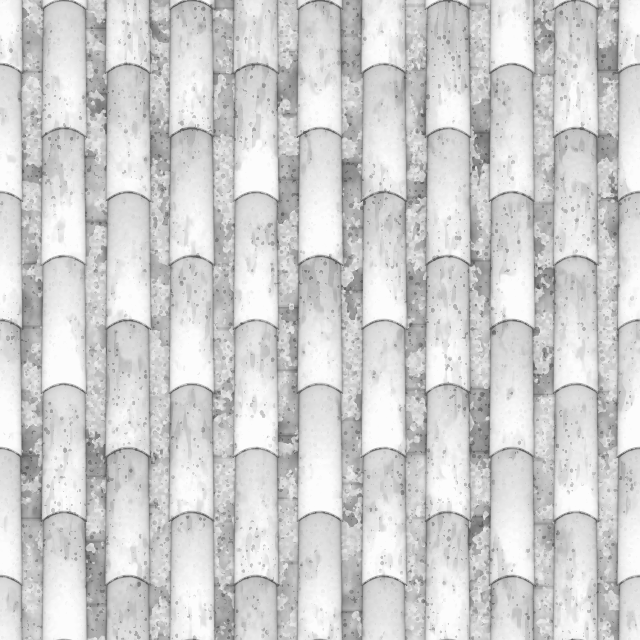
Reproduce this texture map procedurally as a WebGL 2 fragment shader.

```glsl
#version 300 es
precision highp float;

uniform vec2 u_resolution;
out vec4 fragColor;

vec2 hash2(vec2 p) {
  vec3 q = fract(p.xyx * vec3(0.1031, 0.1030, 0.0973));
  q += dot(q, q.yzx + 33.33);
  return fract((q.xx + q.yz) * q.zy);
}

// Wrapping cellular noise: x = blended cell value, y = distance to a spot of random size
vec2 cells(vec2 uv, vec2 count) {
  vec2 p = uv * count;
  vec2 home = floor(p);
  float sum = 0.0, total = 0.0, spot = 1.0;
  for (int j = -1; j <= 1; j++) {
    for (int i = -1; i <= 1; i++) {
      vec2 cell = home + vec2(i, j);
      vec2 id = mod(cell, count) + count;
      vec2 jitter = hash2(id);
      float value = hash2(id + 17.0).x;
      float d = length(cell + 0.15 + 0.7 * jitter - p);
      float weight = exp(-6.0 * d * d);
      sum += weight * value;
      total += weight;
      spot = min(spot, d - 0.4 * value * value);
    }
  }
  return vec2(sum / total, spot);
}

float mottling(vec2 uv, vec2 count) {
  float sum = 0.0, total = 0.0, gain = 1.0;
  for (int k = 0; k < 4; k++) {
    sum += gain * cells(uv, count).x;
    total += gain;
    gain *= 0.72;
    count *= 2.0;
  }
  return sum / total;
}

// Flat pan tiles in the channels, crusted with pale lichen
float channelTone(vec2 uv, float grain) {
  float lane = floor(uv.x * 10.0);
  float v = uv.y * 10.0 + hash2(vec2(lane, 5.0)).x;
  float t = fract(v);
  float tint = hash2(vec2(lane, mod(floor(v), 10.0)) + 40.0).x;
  float tone = 0.62 + 0.15 * tint + 0.5 * (mottling(uv, vec2(20.0, 14.0)) - 0.5);
  tone -= 0.09 * (1.0 - smoothstep(0.01, 0.045, min(t, 1.0 - t)));
  float crust = mottling(uv + 0.37, vec2(28.0, 24.0));
  tone = mix(tone, 0.87 + 0.16 * (grain - 0.5), 0.9 * smoothstep(0.48, 0.56, crust));
  float pits = 1.0 - smoothstep(-0.05, 0.12, cells(uv, vec2(110.0)).y);
  return tone - 0.16 * pits * smoothstep(0.4, 0.6, grain);
}

void main() {
  vec2 uv = gl_FragCoord.xy / u_resolution;
  float pixel = 10.0 / u_resolution.x;
  float grain = cells(uv, vec2(190.0)).x;
  float wear = mottling(uv + 0.13, vec2(16.0, 10.0));

  // Ten columns of five barrel tiles, alternate columns shifted by half a tile
  float column = floor(uv.x * 10.0 + 0.5);
  float x = uv.x * 10.0 - column;
  float bow = 0.07 * min(x * x / 0.116, 1.2);
  float v = uv.y * 5.0 + 0.5 * (1.0 - mod(column, 2.0)) + bow;
  float t = fract(v);
  vec2 tile = hash2(vec2(mod(column, 10.0), mod(floor(v), 5.0)) + 11.0);
  x += 0.02 * (tile.x - 0.5) + 0.012 * (wear - 0.5);
  float halfWidth = mix(0.352, 0.328, t);
  float across = min(abs(x) / halfWidth, 1.0);
  float inside = halfWidth - abs(x);

  // Rounded body, bright at its lower lip and greyer toward the top
  float body = mix(0.99, 0.865, smoothstep(0.1, 0.95, t)) + 0.05 * (tile.y - 0.5);
  body -= 0.05 * across * across + 0.14 * pow(across, 9.0);
  body += 0.03 * exp(-20.0 * (x - 0.06) * (x - 0.06)) * (1.0 - t);

  // Stains, drawn-out streaks and clustered specks
  float dirty = smoothstep(0.46, 0.62, wear);
  float streak = cells(uv, vec2(140.0, 36.0)).x;
  float specks = 1.0 - smoothstep(-0.06, 0.08, cells(uv + 0.21, vec2(120.0, 96.0)).y);
  body -= 0.05 * dirty + 0.08 * dirty * smoothstep(0.5, 0.8, streak);
  body -= specks * (0.04 + 0.16 * dirty) * smoothstep(0.35, 0.65, grain);
  body += 0.03 * (grain - 0.5);

  // Overlap joint: dark line, soft shadow below and a worn rim above
  float joint = 1.0 - smoothstep(0.004, 0.016, min(t, 1.0 - t));
  body -= 0.09 * exp(-(1.0 - t) / 0.035) * (0.5 + grain);
  body -= 0.05 * exp(-t / 0.025);
  body -= joint * (0.17 + 0.2 * grain);

  // Channels darken beside the barrels
  float ground = channelTone(uv, grain);
  ground -= 0.13 * exp(min(inside, 0.0) / 0.035);
  float tone = mix(ground, body, smoothstep(-pixel, pixel, inside));
  tone -= 0.13 * exp(-abs(inside) / 0.013);

  fragColor = vec4(vec3(clamp(tone, 0.38, 0.99)), 1.0);
}
```
